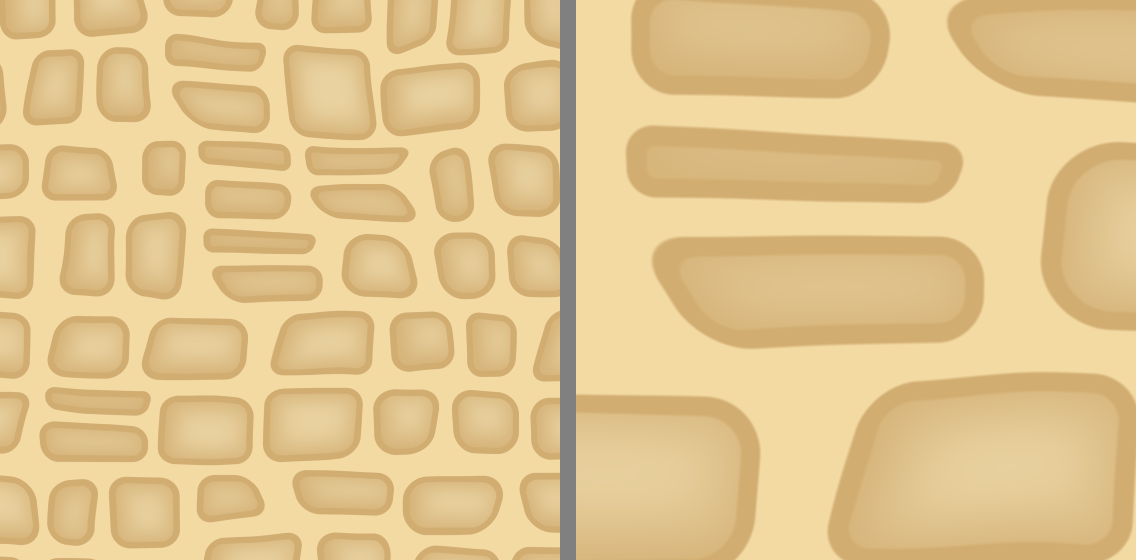
Left: the whole. Right: its middle third, enlarged.
Reproduce this texture procedurally as a three.js fragment shader.

```glsl
varying vec2 vUv;

const vec3 MORTAR = vec3(0.953, 0.855, 0.640);
const vec3 OUTLINE = vec3(0.822, 0.680, 0.445);
const vec3 STONE_RIM = vec3(0.840, 0.707, 0.478);
const vec3 STONE_CORE = vec3(0.912, 0.822, 0.628);
const vec2 BLOCK_SIZE = vec2(0.43, 0.286);
const float OUTLINE_WIDTH = 0.0115;
const float SOFTNESS = 0.0012;

float hash(vec2 p) {
  return fract(sin(dot(p, vec2(127.1, 311.7))) * 43758.5453);
}

float noise(vec2 p) {
  vec2 i = floor(p);
  vec2 f = fract(p);
  f = f * f * (3.0 - 2.0 * f);
  float low = mix(hash(i), hash(i + vec2(1.0, 0.0)), f.x);
  float high = mix(hash(i + vec2(0.0, 1.0)), hash(i + 1.0), f.x);
  return mix(low, high, f.y);
}

vec2 wobble(vec2 p, float seed) {
  vec2 shift = vec2(seed * 37.0, seed * 71.0);
  return vec2(noise(p + shift), noise(p + shift + 19.3)) - 0.5;
}

// Uneven grid lines along one axis
float gridLine(float i, float lane) {
  return i + 0.36 * (hash(vec2(i, lane)) - 0.5);
}

float gridIndex(float x, float lane) {
  float i = floor(x);
  if (x < gridLine(i, lane)) return i - 1.0;
  return x < gridLine(i + 1.0, lane) ? i : i + 1.0;
}

// Keep the side of a cut that holds x, and give it its own seed
void cut(float x, float share, inout float low, inout float high, inout float seed) {
  float line = mix(low, high, share);
  float side = step(line, x);
  if (side > 0.5) low = line;
  else high = line;
  seed = hash(vec2(seed, side + 3.0));
}

// Signed distance to the line a-b, positive on its right
float lineDistance(vec2 p, vec2 a, vec2 b) {
  vec2 e = normalize(b - a);
  return dot(p - a, vec2(e.y, -e.x));
}

vec4 sideDistances(vec2 p, vec2 a, vec2 b, vec2 c, vec2 d) {
  return vec4(lineDistance(p, a, b), lineDistance(p, b, c),
              lineDistance(p, c, d), lineDistance(p, d, a));
}

float largest(vec4 v) {
  return max(max(v.x, v.y), max(v.z, v.w));
}

float roundedDistance(vec4 sides, float radius) {
  vec4 s = sides + radius;
  return length(max(s, 0.0)) + min(largest(s), 0.0) - radius;
}

float softDistance(vec4 sides, float blend) {
  return blend * log(dot(exp(sides / blend), vec4(1.0)));
}

// Inward shift of a corner, seldom large
vec2 cornerInset(float seed, float corner, vec2 size) {
  float slant = hash(vec2(seed, corner + 11.0));
  float drop = hash(vec2(seed, corner + 23.0));
  return size * vec2(0.22 * pow(slant, 4.0), 0.14 * drop * drop);
}

void main() {
  vec2 p = vUv + 0.03 * wobble(vUv * 3.0, 0.4);

  // Blocks of two courses
  vec2 grid = p / BLOCK_SIZE + vec2(5.3, 8.4);
  float row = gridIndex(grid.y, 91.0);
  float stagger = hash(vec2(row, 57.0));
  grid.x += stagger;
  float column = gridIndex(grid.x, row);
  vec2 low = vec2(gridLine(column, row), gridLine(row, 91.0)) * BLOCK_SIZE;
  vec2 high = vec2(gridLine(column + 1.0, row), gridLine(row + 1.0, 91.0)) * BLOCK_SIZE;
  vec2 q = grid * BLOCK_SIZE;

  // Cut each block into courses, stones and a few small stones
  float seed = hash(vec2(column, row) + 0.7);
  cut(q.y, mix(0.40, 0.60, seed), low.y, high.y, seed);
  cut(q.x, mix(0.38, 0.62, seed), low.x, high.x, seed);
  vec2 size = high - low;
  if (size.x > 0.235) cut(q.x, mix(0.40, 0.62, seed), low.x, high.x, seed);
  else if (size.y > 0.14 && seed > 0.72) cut(q.y, mix(0.38, 0.62, seed), low.y, high.y, seed);

  // Slanted quad with rounded corners
  float gap = mix(0.006, 0.010, hash(vec2(seed, 5.0)));
  low += gap;
  high -= gap;
  size = high - low;
  vec2 a = low + cornerInset(seed, 0.0, size);
  vec2 b = vec2(high.x, low.y) + cornerInset(seed, 1.0, size) * vec2(-1.0, 1.0);
  vec2 c = high - cornerInset(seed, 2.0, size);
  vec2 d = vec2(low.x, high.y) + cornerInset(seed, 3.0, size) * vec2(1.0, -1.0);
  vec2 s = q + 0.009 * wobble(q * 11.0, seed);
  float radius = min(mix(0.026, 0.044, hash(vec2(seed, 8.0))), 0.38 * min(size.x, size.y));
  float edge = roundedDistance(sideDistances(s, a, b, c, d), radius);

  // Soft glow, shifted a little to the upper right
  vec2 glowShift = vec2(0.007, 0.004) + 0.012 * (vec2(hash(vec2(seed, 2.0)), hash(vec2(seed, 4.0))) - 0.5);
  float depth = -softDistance(sideDistances(s - glowShift, a, b, c, d), 0.013);
  vec3 stone = mix(STONE_RIM, STONE_CORE, smoothstep(-0.006, 0.056, depth));

  vec3 color = mix(stone, OUTLINE, smoothstep(-SOFTNESS, SOFTNESS, edge + OUTLINE_WIDTH));
  color = mix(color, MORTAR, smoothstep(-SOFTNESS, SOFTNESS, edge));
  gl_FragColor = vec4(color, 1.0);
}
```
